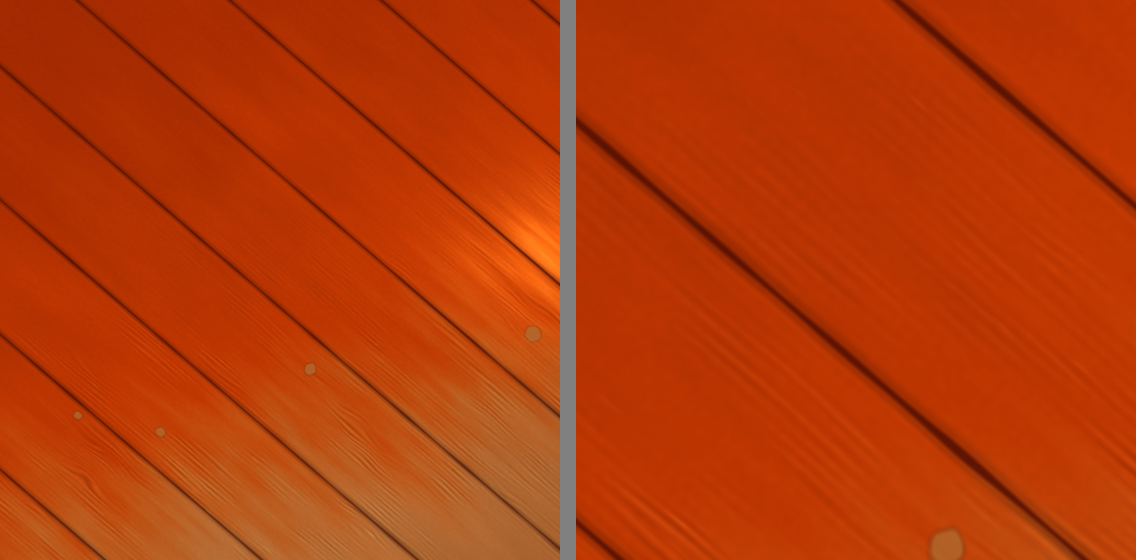
Left, the full canvas; right, a detail of the centre.
Write a WebGL 2 fragment shader that draws this texture.

```glsl
#version 300 es
precision highp float;
// Diagonal orange painted floorboards with dark seams, raised grain and worn, bare patches.

uniform vec2 u_resolution;
out vec4 fragColor;

// Boards, measured in canvas heights
const vec2  BOARD_DIR   = vec2(0.757, 0.653);  // right and down
const float BOARD_PITCH = 0.1798;
const float FIRST_SEAM  = 0.0893;
const float PITCH_DRIFT = 0.11;                // boards widen slightly downward
const float SEAM_WIDTH  = 0.0034;              // half width
const float GRAIN_RATE  = 800.0;
const float GRAIN_DEPTH = 0.75;

// Colours
const vec3 PAINT_DEEP   = vec3(0.645, 0.165, 0.005);
const vec3 PAINT_BRIGHT = vec3(0.775, 0.225, 0.005);
const vec3 PAINT_THIN   = vec3(0.74, 0.34, 0.09);
const vec3 BARE_WOOD    = vec3(0.71, 0.435, 0.22);
const vec3 SHADE_WOOD   = vec3(0.52, 0.28, 0.12);
const vec3 SEAM_DARK    = vec3(0.34, 0.065, 0.01);
const vec3 GLOW         = vec3(0.22, 0.18, 0.06);
const vec3 PEG          = vec3(0.68, 0.42, 0.19);

vec2 hash2(vec2 p) {
    vec3 q = fract(p.xyx * vec3(0.1031, 0.1030, 0.0973));
    q += dot(q, q.yzx + 33.33);
    return fract((q.xx + q.yz) * q.zy) * 2.0 - 1.0;
}

float gradientNoise(vec2 p) {
    vec2 i = floor(p), f = fract(p);
    vec2 u = f * f * f * (f * (f * 6.0 - 15.0) + 10.0);
    vec2 e = vec2(0.0, 1.0);
    float a = dot(hash2(i), f);
    float b = dot(hash2(i + e.yx), f - e.yx);
    float c = dot(hash2(i + e.xy), f - e.xy);
    float d = dot(hash2(i + e.yy), f - e.yy);
    return mix(mix(a, b, u.x), mix(c, d, u.x), u.y);
}

float fbm(vec2 p) {
    float sum = 0.0, gain = 1.0;
    for (int i = 0; i < 4; i++) {
        sum += gain * gradientNoise(p);
        p = p * 2.03 + 17.3;
        gain *= 0.5;
    }
    return sum;
}

// Ring phase: straight fibres that swirl where the wood is figured
float grainPhase(vec2 b, vec2 local) {
    float figure = smoothstep(0.0, 0.35, gradientNoise(local * vec2(4.0, 9.0) + 5.0));
    float warp = 5.0 * gradientNoise(local * vec2(3.0, 14.0));
    warp += 3.0 * gradientNoise(local * vec2(9.0, 60.0));
    warp += figure * 15.0 * gradientNoise(local * vec2(11.0, 26.0));
    return b.y * GRAIN_RATE + warp;
}

// Round plug, at most one per board, stepping left on each lower board
float pegDistance(vec2 b, float row, float inBoard) {
    float place = 0.43 + 0.33 * cos(3.59 * row + 2.1);
    vec2 offset = vec2(b.x - (0.85 - 0.13 * row), (inBoard - place) * BOARD_PITCH);
    float skipped = step(2.5, abs(row)) + step(abs(row + 1.0), 0.5);
    float wobble = 0.004 * gradientNoise(b * 90.0);
    return length(offset) - (0.011 - 0.0018 * row) + wobble + skipped;
}

void main() {
    float px = 1.0 / u_resolution.y;
    vec2 p = gl_FragCoord.xy * px;
    p.y = 1.0 - p.y;                           // measure down from the top
    vec2 board = vec2(dot(p, BOARD_DIR), dot(p, vec2(-BOARD_DIR.y, BOARD_DIR.x)));
    float t = board.y - FIRST_SEAM;
    float index = t / BOARD_PITCH - PITCH_DRIFT * t * t;
    float row = floor(index), inBoard = index - row;
    vec2 local = board + row * vec2(5.1, 2.3);

    // Paint: deep at the top left, brighter toward the middle
    float blotch = fbm(local * vec2(4.0, 9.0));
    float bright = smoothstep(0.0, 0.75, 0.65 * p.y + 0.36 * p.x + 0.18 * blotch);
    vec3 color = mix(PAINT_DEEP, PAINT_BRIGHT, bright);
    color *= 1.0 + 0.015 * hash2(vec2(row, 7.0)).x;

    // Wear grows toward the lower edge and breaks up along the fibres
    float streak = fbm(local * vec2(5.0, 45.0) + 9.0);
    float height = p.y + 0.35 * p.x;
    float wear = height + 0.16 * blotch + 0.10 * streak;
    color = mix(color, PAINT_THIN, 0.85 * smoothstep(0.74, 1.06, wear));
    color = mix(color, BARE_WOOD, 0.9 * smoothstep(0.92, 1.22, wear));
    float corner = smoothstep(1.5, 2.0, p.x + p.y + 0.2 * blotch);
    color = mix(color, SHADE_WOOD, 0.25 * corner);

    // Reflected light near the right edge
    vec2 toGlow = (p - vec2(1.01, 0.45)) * vec2(6.0, 8.5);
    color += GLOW * exp(-dot(toGlow, toGlow)) * (1.0 + 0.8 * streak);

    // Raised grain in broken lengths: pale ridges beside dark grooves
    float wave = sin(grainPhase(board, local));
    float patches = smoothstep(-0.25, 0.5, fbm(local * vec2(5.0, 13.0) + 3.0));
    float broken = smoothstep(-0.35, 0.35, gradientNoise(local * vec2(14.0, 75.0) + 8.0));
    float relief = GRAIN_DEPTH * (0.05 + smoothstep(0.45, 0.95, height)) * patches * broken;
    color += relief * smoothstep(0.1, 1.0, wave) * vec3(0.07, 0.09, 0.06);
    color *= 1.0 - 0.20 * relief * smoothstep(0.1, 1.0, -wave);

    // Sparse scratches and fine mottling
    float scratch = smoothstep(0.36, 0.60, gradientNoise(local * vec2(24.0, 150.0)));
    color += scratch * (0.12 + relief) * vec3(0.09, 0.12, 0.07);
    color *= 1.0 + 0.03 * gradientNoise(p * 150.0) + 0.03 * streak;

    // Plugs with a faint rim
    float peg = pegDistance(board, row, inBoard);
    color = mix(color, PEG, 0.75 * (1.0 - smoothstep(-0.003, 0.002, peg)));
    color *= 1.0 - 0.10 * (1.0 - smoothstep(0.0, 0.003, abs(peg)));

    // Seams: faint shadow, soft dark core, thin lit lower edge
    float side = (inBoard - step(0.5, inBoard)) * BOARD_PITCH;
    float ragged = gradientNoise(vec2(board.x * 14.0, floor(index + 0.5) * 4.7));
    float width = SEAM_WIDTH * (1.0 + 0.5 * ragged);
    float gap = abs(side) - width;
    color *= 1.0 - 0.14 * (1.0 - smoothstep(0.0, 0.007, gap));
    color += 0.05 * PAINT_THIN * (1.0 - smoothstep(0.0, 0.003, abs(side - width - 0.004)));
    vec3 seam = mix(SEAM_DARK, SHADE_WOOD * 0.65, 0.45 * smoothstep(0.8, 1.2, height));
    color = mix(color, seam, 0.9 * (1.0 - smoothstep(-0.0025 - px, 0.5 * px, gap)));

    fragColor = vec4(clamp(color, 0.0, 1.0), 1.0);
}
```
